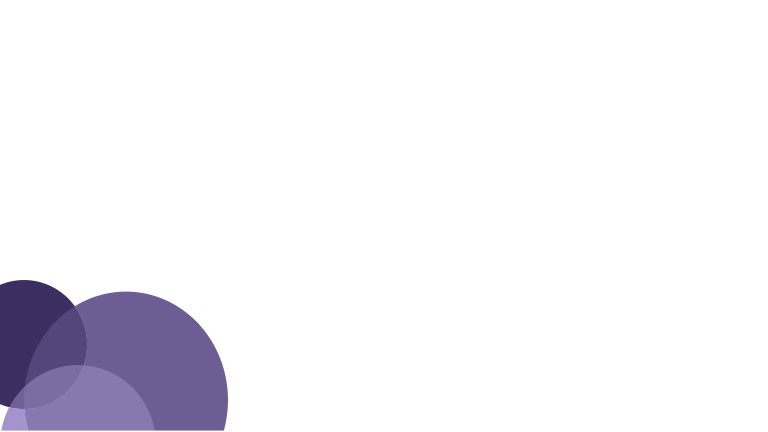
This background is drawn by a WebGL 1 fragment shader. Its source:

```glsl
precision highp float;
// Three translucent purple ovals gathered in the lower left corner of a white page.
// Each oval is a smoothed ellipse distance; it is solid over bare paper and
// blends evenly with any oval already painted beneath it.

#define PAPER vec3(1.0)
#define DARK_PURPLE vec3(0.24, 0.18, 0.38)
#define MID_PURPLE vec3(0.43, 0.36, 0.58)
#define LIGHT_PURPLE vec3(0.645, 0.575, 0.80)
#define OVERLAP_OPACITY 0.5
#define BOTTOM_MARGIN 0.0033

uniform vec2 u_resolution;

// Approximate signed distance to an axis-aligned ellipse, negative inside.
float ellipseDistance(vec2 p, vec2 radii) {
  float k = length(p / radii);
  float slope = length(p / (radii * radii));
  return k * (k - 1.0) / max(slope, 1e-4);
}

// Adds one oval to the painted colour (rgb) and the paper coverage (a).
vec4 paintOval(vec4 canvas, vec2 p, vec2 center, vec2 radii, vec3 ink) {
  float pixel = 1.0 / u_resolution.y;
  float distanceToEdge = ellipseDistance(p - center, radii);
  float mask = clamp(0.5 - distanceToEdge / pixel, 0.0, 1.0);
  float opacity = mask * mix(1.0, OVERLAP_OPACITY, canvas.a);
  return vec4(mix(canvas.rgb, ink, opacity), max(canvas.a, mask));
}

void main() {
  // Canvas heights as units, origin at the lower left.
  vec2 p = gl_FragCoord.xy / u_resolution.y;
  float pixel = 1.0 / u_resolution.y;

  // Ovals from back to front.
  vec4 canvas = vec4(PAPER, 0.0);
  canvas = paintOval(canvas, p, vec2(0.0556, 0.2025), vec2(0.146, 0.1493), DARK_PURPLE);
  canvas = paintOval(canvas, p, vec2(0.2917, 0.074), vec2(0.236, 0.251), MID_PURPLE);
  canvas = paintOval(canvas, p, vec2(0.1806, -0.030), vec2(0.1806, 0.185), LIGHT_PURPLE);

  // Thin strip of bare paper along the bottom.
  float aboveMargin = clamp((p.y - BOTTOM_MARGIN) / pixel + 0.5, 0.0, 1.0);
  gl_FragColor = vec4(mix(PAPER, canvas.rgb, aboveMargin), 1.0);
}
```
